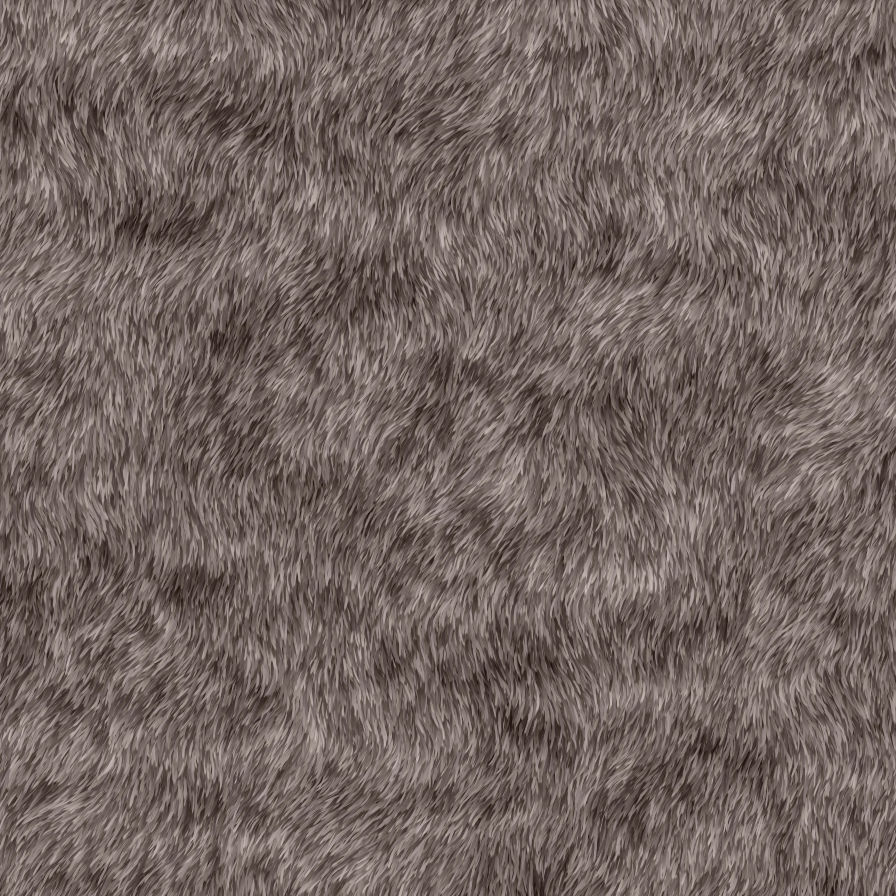
A WebGL 2 fragment shader for this texture:

```glsl
#version 300 es
precision highp float;
precision highp int;

uniform vec2 u_resolution;
out vec4 fragColor;

const int LAYERS = 6;
const int REACH = 2;
const float CELL = 0.009;
const float HALF_LENGTH = 0.0145;
const float HALF_WIDTH = 0.00135;

// Three random values in 0..1 for a lattice cell and seed
vec3 hash3(ivec2 cell, int seed) {
  uvec3 v = uvec3(ivec3(cell, seed)) * 1664525u + 1013904223u;
  v.x += v.y * v.z;
  v.y += v.z * v.x;
  v.z += v.x * v.y;
  v ^= v >> 16u;
  v.x += v.y * v.z;
  v.y += v.z * v.x;
  v.z += v.x * v.y;
  return vec3(v >> 8u) / 16777216.0;
}

float cornerSlope(ivec2 corner, vec2 offset, int seed) {
  float turn = 6.2832 * hash3(corner, seed).x;
  return dot(vec2(cos(turn), sin(turn)), offset);
}

float gradientNoise(vec2 p, int seed) {
  ivec2 c = ivec2(floor(p));
  vec2 f = fract(p);
  vec2 s = f * f * f * (f * (f * 6.0 - 15.0) + 10.0);
  float low = mix(cornerSlope(c, f, seed),
                  cornerSlope(c + ivec2(1, 0), f - vec2(1, 0), seed), s.x);
  float high = mix(cornerSlope(c + ivec2(0, 1), f - vec2(0, 1), seed),
                   cornerSlope(c + ivec2(1, 1), f - vec2(1, 1), seed), s.x);
  return mix(low, high, s.y);
}

float fractalNoise(vec2 p, int seed) {
  return gradientNoise(p, seed) + 0.5 * gradientNoise(p * 2.03 + 7.3, seed + 1);
}

// x: coverage of a tapered, bent hair; y: position from root (-1) to tip (1)
vec2 hair(vec2 d, float lean, float halfLength, float halfWidth, float bend, float pixel) {
  vec2 dir = vec2(sin(lean), cos(lean));
  float t = -dot(d, dir) / halfLength;
  float across = d.x * dir.y - d.y * dir.x + bend * t * t;
  float width = halfWidth * (1.0 - 0.5 * t * t);
  float edge = clamp((width - abs(across)) / pixel + 0.5, 0.0, 1.0);
  return vec2(edge * (1.0 - smoothstep(0.55, 1.0, abs(t))), t);
}

// Paints one sheet of scattered hairs over the colour below
vec3 hairLayer(vec3 below, vec2 p, int seed, float lean, float tone, float pixel) {
  vec3 color = below;
  ivec2 home = ivec2(floor(p / CELL));
  for (int y = -REACH; y <= REACH; y++) {
    for (int x = -REACH; x <= REACH; x++) {
      ivec2 cell = home + ivec2(x, y);
      vec3 rnd = hash3(cell, seed);
      vec2 center = (vec2(cell) + rnd.xy) * CELL;
      float pick = fract(rnd.z * 37.0);
      float turn = fract(rnd.z * 511.0) - 0.5;
      vec2 strand = hair(p - center, lean + 0.5 * turn,
                         HALF_LENGTH * mix(0.6, 1.1, pick),
                         HALF_WIDTH * mix(0.65, 1.15, rnd.x),
                         0.002 * (rnd.y - 0.5), pixel);
      float shade = tone + 0.38 * (rnd.z - 0.5) + 0.06 * strand.y;
      vec3 tint = vec3(0.05, 0.0, -0.02 + 0.025 * (pick - 0.5));
      color = mix(color, vec3(shade) + tint, strand.x);
    }
  }
  return color;
}

void main() {
  vec2 p = gl_FragCoord.xy / u_resolution.y;
  float pixel = 1.0 / u_resolution.y;

  // Combing direction
  float lean = 0.28 + 1.25 * fractalNoise(p * vec2(5.0, 6.0), 11)
             + 0.35 * gradientNoise(p * 21.0, 17);

  // Broad patches and small tufts
  float tone = 0.415 + 0.16 * fractalNoise(p * vec2(6.0, 10.0), 23)
             + 0.13 * gradientNoise(p * vec2(36.0, 25.0), 31);

  // Undercoat to top coat
  vec3 color = vec3(tone - 0.16) + vec3(0.05, 0.0, -0.02);
  for (int i = 0; i < LAYERS; i++) {
    float depth = 1.0 - float(i) / float(LAYERS - 1);
    color = hairLayer(color, p, 101 + i * 13, lean, tone - 0.09 * depth, pixel);
  }
  fragColor = vec4(clamp(color, 0.0, 1.0), 1.0);
}
```
